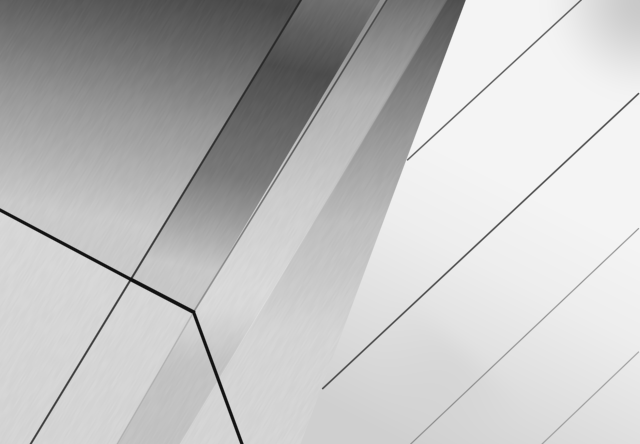
A Shadertoy shader for this background:

```glsl
// Monochrome metal facade: brushed panels fold along slanted ridges beside a
// pale wall crossed by fine diagonal seams. Each panel is a tonal ramp masked
// by signed distances to its edges; joints are antialiased segments.

// Signed distance to the line from low to high, positive on its right.
float rightOf(vec2 p, vec2 high, vec2 low) {
    vec2 d = normalize(high - low);
    return dot(p - high, vec2(d.y, -d.x));
}

float cover(float dist, float blur) {
    return smoothstep(-blur, blur, dist);
}

// Coverage of a straight stroke with the given half width.
float stroke(vec2 p, vec2 a, vec2 b, float halfWidth, float blur) {
    vec2 ab = b - a;
    float t = clamp(dot(p - a, ab) / dot(ab, ab), 0.0, 1.0);
    return cover(halfWidth - length(p - a - ab * t), blur);
}

// Piecewise linear tone through four increasing positions.
float ramp(float t, vec4 at, vec4 tone) {
    float v = mix(tone.x, tone.y, clamp((t - at.x) / (at.y - at.x), 0.0, 1.0));
    v = mix(v, tone.z, clamp((t - at.y) / (at.z - at.y), 0.0, 1.0));
    return mix(v, tone.w, clamp((t - at.z) / (at.w - at.z), 0.0, 1.0));
}

float hash(vec2 cell) {
    return fract(sin(dot(cell, vec2(127.1, 311.7))) * 43758.55);
}

float noise(vec2 p) {
    vec2 i = floor(p), f = fract(p);
    f = f * f * (3.0 - 2.0 * f);
    return mix(mix(hash(i), hash(i + vec2(1, 0)), f.x),
               mix(hash(i + vec2(0, 1)), hash(i + vec2(1, 1)), f.x), f.y);
}

// Pale wall: brighter upward, with a shaded corner and a soft diagonal shadow.
float wallTone(vec2 p) {
    float tone = ramp(p.y + 0.5 * p.x, vec4(0.45, 0.7, 0.95, 1.15),
                      vec4(0.81, 0.87, 0.93, 0.955));
    tone -= 0.17 * smoothstep(0.24, 0.0, length(p - vec2(1.45, 1.0)));
    float shadowEdge = rightOf(p, vec2(0.955, 0.291), vec2(1.12, 0.142));
    float shadowFade = smoothstep(0.22, 0.0, length(p - vec2(1.04, 0.21)));
    return tone - 0.025 * shadowFade * cover(-shadowEdge, 0.04);
}

void mainImage(out vec4 fragColor, in vec2 fragCoord) {
    vec2 p = fragCoord / iResolution.y;
    float blur = 0.8 / iResolution.y;
    float depth = 1.0 - p.y;
    float tilted = depth - 0.19 * p.x;

    // Corners shared by panels and joints.
    vec2 seamTop = vec2(0.678, 1.0), seamLow = vec2(0.069, 0.0);
    vec2 ridgeTop = vec2(0.871, 1.0), ridgeLow = vec2(0.264, 0.0);
    vec2 corner = vec2(0.436, 0.297), cross = vec2(0.294, 0.371);
    vec2 jointLeft = vec2(0.0, 0.527), jointLow = vec2(0.545, 0.0);

    // Signed distances to the panel edges.
    float seam = rightOf(p, seamTop, seamLow);
    float ridge = p.y > corner.y ? rightOf(p, ridgeTop, corner)
                                 : rightOf(p, corner, ridgeLow);
    float bevel = rightOf(p, vec2(0.856, 1.0), corner);
    float fold = rightOf(p, vec2(1.006, 1.0), vec2(0.406, 0.0));
    float rim = rightOf(p, vec2(1.049, 1.0), vec2(0.677, 0.0));

    // Tone of each panel.
    float leftTone = ramp(tilted, vec4(-0.1, 0.0, 0.2, 0.45),
                          vec4(0.29, 0.38, 0.59, 0.79));
    float middleTone = ramp(tilted, vec4(-0.15, 0.03, 0.3, 0.52),
                            vec4(0.44, 0.3, 0.48, 0.78));
    float bandTone = ramp(depth, vec4(0.0, 0.22, 0.45, 0.65),
                          vec4(0.44, 0.69, 0.8, 0.85));
    bandTone -= 0.09 * smoothstep(0.66, 0.85, depth);
    float flankTone = ramp(depth, vec4(0.0, 0.3, 0.5, 0.75),
                           vec4(0.31, 0.59, 0.74, 0.83));
    float bevelTone = mix(0.84, 0.56, smoothstep(0.5, 1.0, p.y));

    // Panels from left to right, the lower plate below the joint.
    float tone = mix(leftTone, middleTone, cover(seam, blur));
    float below = cover(rightOf(p, corner, jointLeft), blur);
    tone = mix(tone, 0.85 - 0.02 * depth, below);
    tone = mix(tone, bevelTone, cover(bevel, blur) * step(corner.y, p.y));
    tone = mix(tone, bandTone, cover(ridge, blur));
    tone = mix(tone, flankTone, cover(fold, 0.004));

    // Brushed grain, stretched along the panels.
    vec2 along = normalize(seamTop - seamLow);
    vec2 brushed = vec2(dot(p, vec2(along.y, -along.x)), dot(p, along));
    tone += 0.022 * (noise(brushed * vec2(300.0, 40.0)) - 0.5);
    tone = mix(tone, wallTone(p), cover(rim, blur));

    // Fine seams on the panels.
    tone = mix(tone, 0.13, 0.85 * stroke(p, seamTop, seamLow, 0.0022, blur));
    float ridgeInk = mix(0.45, 0.8, smoothstep(0.3, 0.8, p.y));
    tone = mix(tone, 0.22, ridgeInk * stroke(p, ridgeTop, corner, 0.0018, blur));
    tone = mix(tone, 0.62, 0.6 * stroke(p, corner, ridgeLow, 0.0015, blur));
    tone += 0.04 * stroke(p, vec2(1.006, 1.0), vec2(0.406, 0.0), 0.001, blur);

    // Diagonal seams on the wall, fading toward the lower right.
    tone = mix(tone, 0.2, 0.8 * stroke(p, vec2(1.309, 1.0), vec2(0.918, 0.64), 0.0016, blur));
    tone = mix(tone, 0.18, 0.85 * stroke(p, vec2(1.438, 0.789), vec2(0.727, 0.125), 0.0018, blur));
    tone = mix(tone, 0.45, 0.75 * stroke(p, vec2(1.438, 0.485), vec2(0.925, 0.0), 0.0013, blur));
    tone = mix(tone, 0.5, 0.7 * stroke(p, vec2(1.438, 0.207), vec2(1.221, 0.0), 0.0013, blur));

    // Heavy black joint.
    float joint = max(stroke(p, jointLeft, cross, 0.0036, blur),
                  max(stroke(p, cross, corner, 0.0042, blur),
                      stroke(p, corner, jointLow, 0.0036, blur)));
    tone = mix(tone, 0.07, joint);
    fragColor = vec4(vec3(clamp(tone, 0.0, 1.0)), 1.0);
}
```
